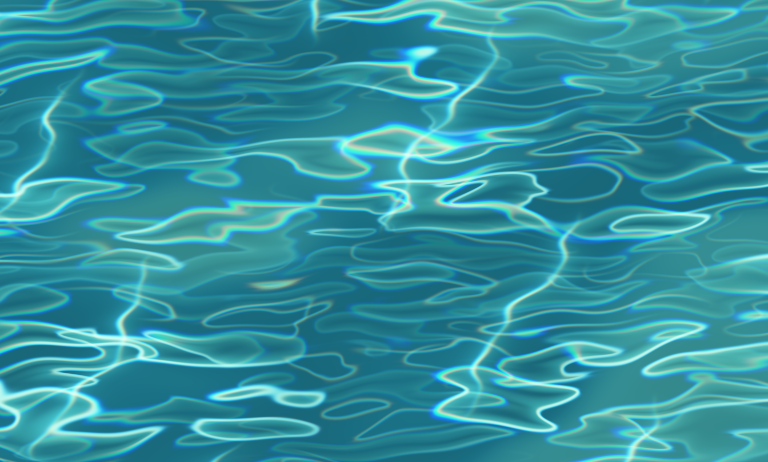
A Shadertoy shader for this texture:

```glsl
#define DEEP vec3(0.100, 0.430, 0.505)
#define BRIGHT vec3(0.95, 1.0, 0.97)
#define GLOW_TINT vec3(0.23, 0.98, 1.10)
#define LINE_TINT vec3(0.75, 1.30, 1.25)
#define HAZE_TINT vec3(0.13, 0.23, 0.13)
#define RIPPLE_SCALE vec2(7.6, 36.0)
#define FOLD_LEVEL 0.60
#define LINE_WIDTH 0.0031
#define DISPERSION 0.0034
#define STREAK_GAP 0.42
#define STREAK_SLOPE 0.62

const mat2 TURN = mat2(0.36, 0.93, -0.93, 0.36);

// Layered, bent sines turned a little further at every octave
float swell(vec2 p) {
    float sum = 0.0, amp = 1.0;
    for (int i = 0; i < 5; i++) {
        p = TURN * p + vec2(1.7, 0.9);
        sum += amp * sin(p.x + 1.4 * sin(0.8 * p.y));
        p *= 1.25;
        amp *= 0.78;
    }
    return sum;
}

// Each colour channel focuses at a slightly different distance
vec3 disperse(float d, float spread) {
    return d + spread * DISPERSION * vec3(-1.0, 0.0, 1.0);
}

vec3 brightLine(vec3 d, float width) {
    return LINE_TINT * exp(-d * d / (width * width));
}

// Light fold: crisp outer edge, soft glow trailing inward, uneven strength
vec3 fold(vec2 uv, vec2 scale, vec2 seed) {
    float e = 0.0015;
    float f = swell(uv * scale + seed);
    vec2 slope = vec2(swell((uv + vec2(e, 0.0)) * scale + seed),
                      swell((uv + vec2(0.0, e)) * scale + seed)) - f;
    slope /= e;
    float steep = sqrt(dot(slope, slope) + 500.0);
    float region = swell(uv * vec2(4.2, 10.0) + seed.yx);
    float power = smoothstep(-1.2, 1.9, region);
    float spread = 0.75 + 0.55 * sin(2.3 * region + 5.0 * uv.x);
    vec3 d = disperse((f - FOLD_LEVEL) / steep, spread);
    vec3 tail = exp(-max(d, 0.0) / vec3(0.022, 0.015, 0.013));
    vec3 glow = GLOW_TINT * tail * smoothstep(-0.0045, 0.0025, d);

    // Thin glowless lines run between the folds
    vec3 thin = brightLine(disperse((f + 0.9) / steep, 0.5), 0.0028);
    return glow * mix(0.24, 0.90, power)
         + brightLine(d, LINE_WIDTH) * mix(0.08, 1.6, power * power)
         + 0.55 * thin * smoothstep(0.2, -1.6, region);
}

// Wavering diagonal streaks that fade in and out along their length
vec3 streaks(vec2 uv) {
    float x = uv.x - STREAK_SLOPE * uv.y + 0.13;
    x += 0.024 * sin(17.0 * uv.y + 3.0 * uv.x);
    x += 0.013 * sin(43.0 * uv.y + 5.0 * uv.x);
    x += 0.005 * sin(97.0 * uv.y - 11.0 * uv.x);
    float lane = floor(x / STREAK_GAP);
    float across = 0.8 * (x - (lane + 0.5) * STREAK_GAP);
    float fade = smoothstep(-0.1, 0.8, sin(7.0 * uv.y + 2.81 * lane));
    float flicker = 0.6 + 0.4 * sin(47.0 * uv.y + 2.0 * lane);
    vec3 d = disperse(across, 0.8);
    vec3 glow = GLOW_TINT * exp(-abs(d) / 0.020);
    return fade * (0.45 * glow + 1.5 * flicker * brightLine(d, 0.005));
}

void mainImage(out vec4 fragColor, in vec2 fragCoord) {
    vec2 uv = fragCoord / iResolution.y;

    // Gentle tilt and bend of the ripple rows
    vec2 bent = uv;
    bent.y += 0.012 * sin(9.0 * uv.x + 4.0 * sin(5.0 * uv.y)) - 0.05 * uv.x;
    bent.y += 0.005 * sin(27.0 * uv.x + 11.0 * uv.y);
    bent.x += 0.030 * sin(19.0 * uv.y + 3.0 * uv.x);

    // Broad and fine caustics, streaks, and cloudy patches
    vec3 light = fold(bent, RIPPLE_SCALE, vec2(3.1, 7.4));
    light += 0.6 * fold(bent, RIPPLE_SCALE * 1.4, vec2(21.7, 12.9));
    light += streaks(uv);
    float cloud = swell(bent * vec2(3.2, 9.0) + 14.3);
    light += HAZE_TINT * smoothstep(0.1, 2.2, cloud + 0.6 * (uv.x - 0.8));

    vec3 water = DEEP * (1.0 + 0.05 * sin(cloud * 1.5));
    fragColor = vec4(mix(water, BRIGHT, 1.0 - exp(-light)), 1.0);
}
```
